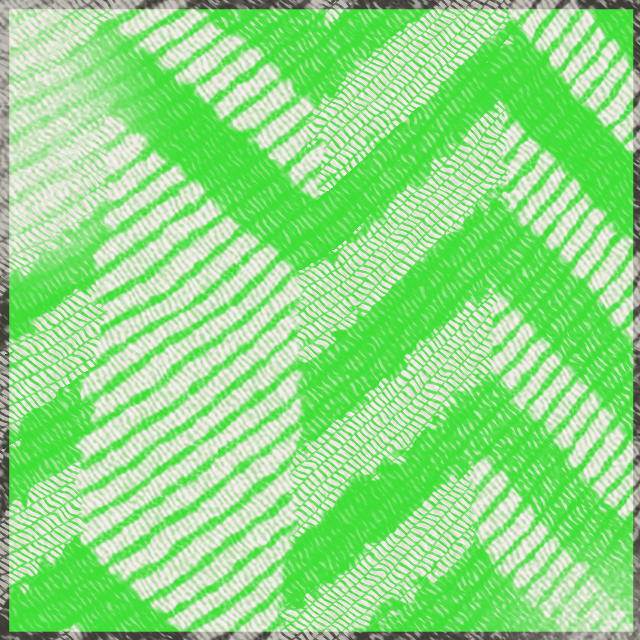
Reproduce this texture procedurally as a three.js fragment shader.

```glsl
// Woven zigzag cloth: pale yarn bands on vivid green, with a thin dark selvage.
// A leaning, uneven triangle wave sets the bands; diagonal ribs and short
// stitches texture them, and value noise adds frayed edges, flecks and wear.
varying vec2 vUv;

float hash(vec2 p) {
  vec3 h = fract(vec3(p.xyx) * 0.1031);
  h += dot(h, h.yzx + 33.33);
  return fract((h.x + h.y) * h.z);
}

float noise(vec2 p) {
  vec2 i = floor(p), f = fract(p);
  f = f * f * (3.0 - 2.0 * f);
  return mix(mix(hash(i), hash(i + vec2(1.0, 0.0)), f.x),
             mix(hash(i + vec2(0.0, 1.0)), hash(i + 1.0), f.x), f.y);
}

// 1 below lo, fading to 0 above hi
float fall(float lo, float hi, float x) {
  return 1.0 - smoothstep(lo, hi, x);
}

void main() {
  // Cloth coordinates, measured downward and slightly warped
  vec2 p = vec2(vUv.x, 1.0 - vUv.y);
  vec2 q = p + 0.012 * (vec2(noise(p * 11.0), noise(p * 11.0 + 40.0)) - 0.5)
             + 0.004 * (vec2(noise(p * 65.0), noise(p * 65.0 + 80.0)) - 0.5);

  // Diagonal ribs, steeper to the right: broad on falling arms, narrow on rising
  float across = 0.40 * q.x + 0.30 * q.x * q.x + 0.79 * q.y;
  float broadRow = floor(across / 0.037);
  float narrowRow = floor(across / 0.023);
  float broadJitter = hash(vec2(broadRow, 9.0)) - 0.5;
  float narrowJitter = hash(vec2(narrowRow, 7.0)) - 0.5;
  float frayed = noise(p * 75.0) - 0.5;
  float broad = fall(0.24, 0.44, abs(fract(across / 0.037) - 0.5) + 0.14 * frayed);
  float narrow = fall(0.36, 0.50, abs(fract(across / 0.023) - 0.5));

  // Zigzag: falling arms, then slightly steeper rising arms
  float lean = q.x + 0.07 * q.y;
  float f = mod(lean - 0.178 + 0.028 * broadJitter + 0.014 * frayed, 0.625);
  float zigzag = min(0.80 * f, 0.90 * (0.625 - f)) + 0.22 * max(lean - 0.803, 0.0);
  float falling = smoothstep(0.0, 0.008, f) * fall(0.325, 0.337, f);
  float band = (q.y - zigzag - 0.238) / 0.27 + 1.0;

  // Stitches slant down to the right, steeper on the broad ribs
  float along = dot(q, vec2(0.60, -0.80));
  float wobble = 0.6 * noise(p * 45.0);
  float broadStitch = 0.5 + 0.5 * cos(6.2832 * (dot(q, vec2(0.80, -0.60)) / 0.0098
                    + wobble + hash(vec2(broadRow, 3.0))));
  float narrowStitch = 0.5 + 0.5 * cos(6.2832 * (along / 0.0098
                     + wobble + hash(vec2(narrowRow, 5.0))));

  // Pale bands with staggered ends; the left falling column is filled between bands
  float stagger = mix(narrowJitter, broadJitter, falling);
  float bandPos = band + 0.11 * stagger + 0.10 * frayed;
  float cover = fall(0.215, 0.275, abs(fract(bandPos + 0.5) - 0.5));
  float filled = smoothstep(0.95, 1.05, bandPos) * fall(3.05, 3.2, bandPos)
               * falling * fall(0.55, 0.58, q.x);
  cover = max(cover, 0.95 * filled);

  // Yarn strength inside the bands
  float grain = noise(vec2(dot(p, vec2(0.80, 0.60)) * 95.0, along * 290.0));
  float fuzz = noise(p * 210.0);
  float broadYarn = broad * (0.80 + 0.30 * broadStitch) + (0.08 + 0.45 * grain * broadStitch) * (1.0 - broad);
  float narrowYarn = 0.24 + 0.88 * (0.15 + 0.85 * narrow) * smoothstep(0.08, 0.58, narrowStitch);
  float yarn = mix(narrowYarn, broadYarn, falling) + 0.32 * (fuzz - 0.5);

  // Green ground: rows of short pale stitches, thinned by wear and rib grooves
  float wear = noise(p * 5.0 + 12.0);
  float fleck = smoothstep(0.25, 0.85, broadStitch) * smoothstep(0.22, 0.72, grain);
  float ground = 0.05 + fleck * (0.18 + 0.82 * broad) * (0.22 + 0.42 * wear)
               + 0.18 * wear * fuzz * broad;
  float pale = mix(ground, max(yarn, ground * 0.8), cover);

  // Worn whitening at upper left and fluff at lower right
  float wash = fall(0.06, 0.25, p.x + 0.10 * (wear - 0.5)) * fall(0.32, 0.50, p.y + 0.25 * p.x);
  float worn = 0.58 + 0.24 * narrowStitch + 0.30 * broad + 0.35 * (fuzz - 0.5);
  pale = mix(pale, worn, 0.85 * wash);
  float fluff = fall(0.02, 0.17, length((p - vec2(0.95, 0.98)) * vec2(0.7, 1.0)));
  pale = mix(pale, 0.50 + 0.55 * fuzz, 0.6 * fluff);
  pale = clamp(pale, 0.0, 1.0);

  // Dyed panel colour and the undyed dark edge
  vec3 white = mix(vec3(0.86, 0.85, 0.79), vec3(0.97, 0.96, 0.95), 0.5 * broadStitch + 0.5 * fuzz);
  vec3 dyed = mix(vec3(0.21, 0.87, 0.18), white, pale);
  float edgeYarn = max(pale * 0.75, 0.6 * smoothstep(0.4, 0.9, grain) * (0.3 + 0.7 * broad));
  vec3 selvage = mix(vec3(0.22, 0.21, 0.19), white, edgeYarn);
  float panel = smoothstep(0.0135, 0.0155, p.x) * fall(0.9885, 0.9905, p.x)
              * smoothstep(0.0135, 0.0155, p.y) * fall(0.986, 0.988, p.y);
  gl_FragColor = vec4(mix(selvage, dyed, panel), 1.0);
}
```
